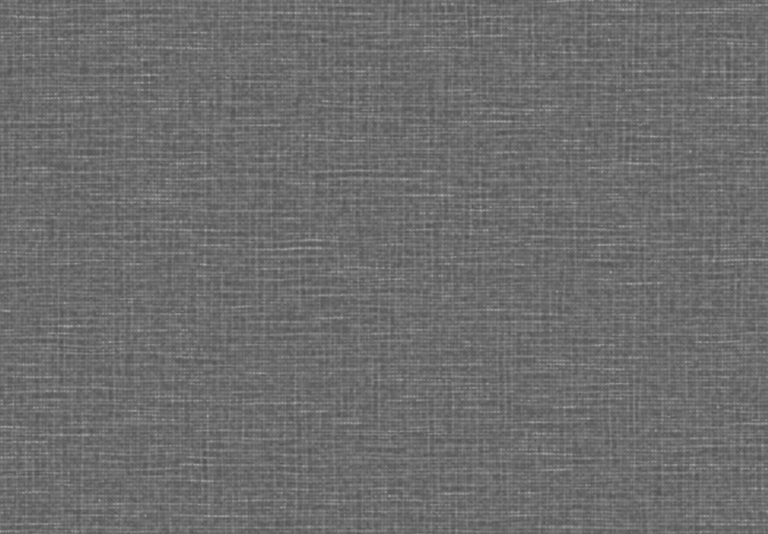
This texture is drawn by a Shadertoy shader. Its source:

```glsl
float hash(vec2 p) {
    vec3 q = fract(vec3(p.xyx) * 0.1031);
    q += dot(q, q.yzx + 33.33);
    return fract((q.x + q.y) * q.z);
}

// Smooth value noise with its lattice on the integers
float noise(vec2 p) {
    vec2 cell = floor(p);
    vec2 f = fract(p);
    f = f * f * (3.0 - 2.0 * f);
    float low = mix(hash(cell), hash(cell + vec2(1, 0)), f.x);
    float high = mix(hash(cell + vec2(0, 1)), hash(cell + vec2(1, 1)), f.x);
    return mix(low, high, f.y);
}

// Tone along one yarn, with a random start for each yarn
float strand(float along, float index) {
    return noise(vec2(along + 17.0 * hash(vec2(index, 5.0)), index));
}

// Tone of a yarn relative to its two neighbours, centred on zero
float relief(float along, float index) {
    float sides = strand(along, index - 1.0) + strand(along, index + 1.0);
    return strand(along, index) - 0.4 * sides - 0.1;
}

void mainImage(out vec4 fragColor, in vec2 fragCoord) {
    vec2 uv = fragCoord / iResolution.y;

    // Thread coordinates: one unit per yarn, gently wavering
    vec2 thread = uv * vec2(153.0, 138.0) + 20.0;
    thread += 0.6 * vec2(noise(uv * vec2(40.0, 12.0)), noise(uv * vec2(12.0, 40.0) + 50.0));
    vec2 knot = floor(thread + 0.5);

    // Rounded yarns with a bright crown at every crossing
    vec2 yarn = 0.5 + 0.5 * cos(6.2832 * thread);
    float crown = yarn.y * (0.4 + 0.6 * yarn.x);
    float shade = 0.401 + 0.062 * crown;

    // Uneven tone along horizontal and vertical yarns
    float weft = relief(thread.x * 0.085, knot.y);
    float warp = relief(thread.y * 0.06 + 300.0, knot.x + 400.0);
    shade += 0.09 * weft * (0.3 + 0.7 * yarn.y);
    shade += 0.06 * warp * (0.3 + 0.7 * yarn.x);

    // Fibre grain and the varied height of the crossings
    float grain = noise(thread * vec2(1.1, 1.4) + 450.0);
    shade += 0.085 * (grain - 0.5);
    shade += 0.03 * (noise(thread * 2.1 + 130.0) - 0.5);
    shade += 0.06 * (hash(knot + 211.0) - 0.5) * crown;

    // Thick pale slubs, broken into knots
    float slub = smoothstep(0.66, 1.0, strand(thread.x * 0.1 + 60.0, knot.y + 900.0));
    slub *= 0.35 + 0.65 * smoothstep(0.25, 0.75, grain);
    shade += 0.12 * slub * yarn.y * (0.5 + 0.5 * yarn.x);

    // Rare bright flecks on single crossings
    float fleck = step(0.9996, hash(knot + 611.0));
    shade += 0.15 * fleck * smoothstep(0.7, 0.1, length(thread - knot));

    fragColor = vec4(vec3(shade), 1.0);
}
```
